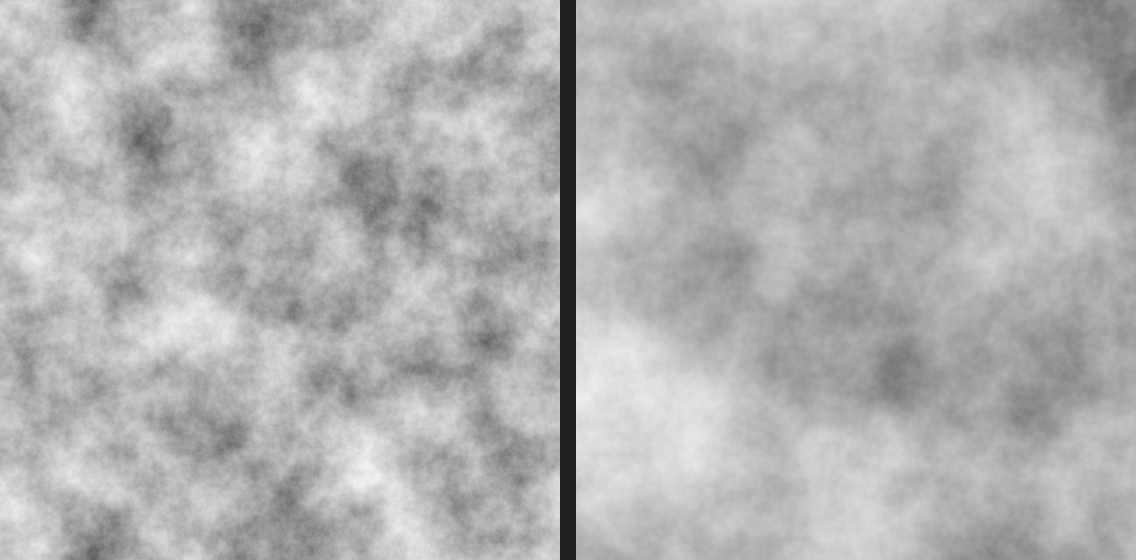
Left, the full canvas; right, a detail of the centre.
Give the GLSL for this texture, as a WebGL 2 fragment shader.

```glsl
#version 300 es
precision highp float;
precision highp int;
// Seamless soft grey clouds: wrapped gradient noise summed over octaves.

uniform vec2 u_resolution;
out vec4 outColor;

const int BASE_CELLS = 5;        // lattice cells across the tile, first octave
const int OCTAVES = 7;
const float GAIN = 0.65;         // amplitude ratio between octaves
const float MEAN_GREY = 0.711;
const float CONTRAST = 0.308;
const float HIGHLIGHT_SOFTENING = 0.06;
const uint SEED = 23u;
const float TAU = 6.2831853;

// Integer hash of a lattice point, mapped to 0..1
float hash(uvec3 p) {
    uint h = p.x * 1597u + p.y * 51749u + p.z * 7919u;
    h = h * 747796405u + 2891336453u;
    h = ((h >> ((h >> 28u) + 4u)) ^ h) * 277803737u;
    h = (h >> 22u) ^ h;
    return float(h >> 8u) / 16777216.0;
}

// Unit gradient at a lattice point, wrapped at the tile edge
vec2 gradient(ivec2 cell, int cells, uint seed) {
    uvec2 wrapped = uvec2(cell % cells);
    float angle = TAU * hash(uvec3(wrapped, seed));
    return vec2(cos(angle), sin(angle));
}

// Periodic gradient noise, p must not be negative
float gradientNoise(vec2 p, int cells, uint seed) {
    ivec2 cell = ivec2(floor(p));
    vec2 f = fract(p);
    vec2 blend = f * f * f * (f * (f * 6.0 - 15.0) + 10.0);
    ivec2 right = ivec2(1, 0);
    ivec2 up = ivec2(0, 1);
    float a = dot(gradient(cell, cells, seed), f);
    float b = dot(gradient(cell + right, cells, seed), f - vec2(right));
    float c = dot(gradient(cell + up, cells, seed), f - vec2(up));
    float d = dot(gradient(cell + right + up, cells, seed), f - 1.0);
    return mix(mix(a, b, blend.x), mix(c, d, blend.x), blend.y);
}

// Octave sum; each octave is shifted so the lattices do not line up
float clouds(vec2 uv) {
    float sum = 0.0;
    float amplitude = 1.0;
    int cells = BASE_CELLS;
    for (int i = 0; i < OCTAVES; i++) {
        uint seed = SEED + uint(i);
        vec2 shift = vec2(hash(uvec3(1u, 2u, seed)), hash(uvec3(3u, 4u, seed)));
        sum += amplitude * gradientNoise(uv * float(cells) + shift, cells, seed);
        amplitude *= GAIN;
        cells *= 2;
    }
    return sum;
}

void main() {
    vec2 uv = gl_FragCoord.xy / u_resolution;
    float n = clouds(uv);
    float grey = MEAN_GREY + CONTRAST * n - HIGHLIGHT_SOFTENING * n * n;
    outColor = vec4(vec3(clamp(grey, 0.0, 1.0)), 1.0);
}
```
